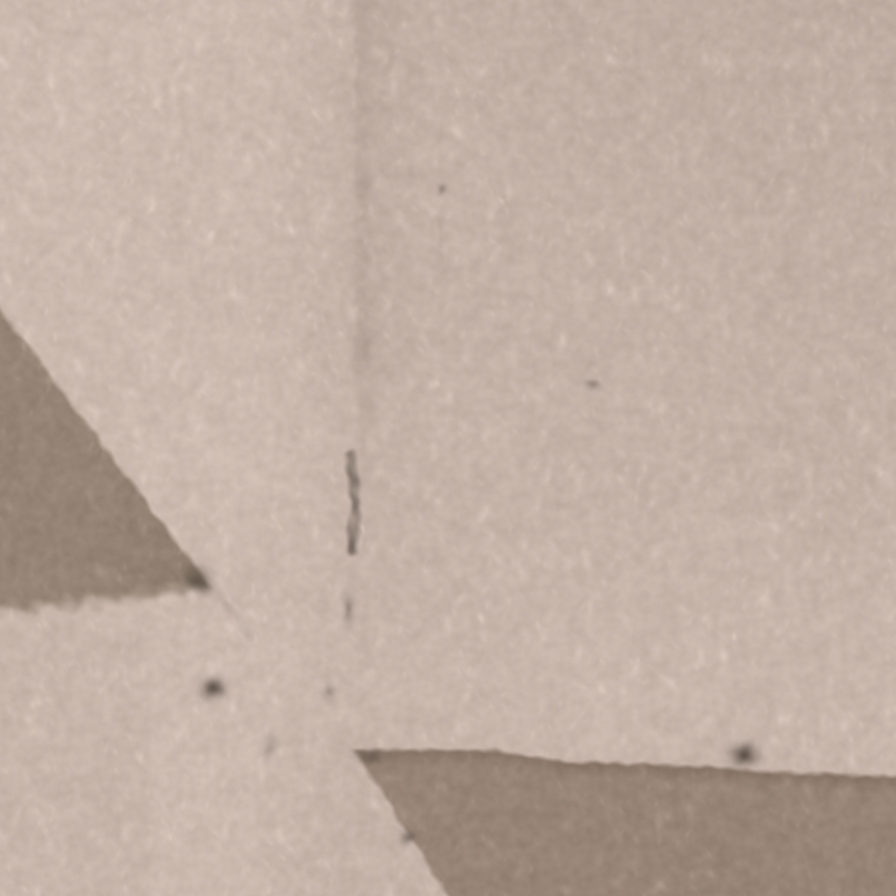
Give the GLSL for this texture, as a WebGL 1 fragment shader.

```glsl
precision highp float;
// Pale mottled plaster with a vertical seam, a crack and two darker wedges.
uniform vec2 u_resolution;

const vec3 PALE = vec3(0.800, 0.730, 0.688);
const vec3 PLASTER = vec3(0.762, 0.692, 0.650);
const vec3 LEFT_WEDGE = vec3(0.585, 0.518, 0.460);
const vec3 RIGHT_WEDGE = vec3(0.590, 0.517, 0.465);
const vec3 SOOT = vec3(0.335, 0.290, 0.255);
const float SEAM_X = 0.396;
const float EDGE_SOFT = 0.004;
const float EDGE_WOBBLE = 0.004;
const float GRAIN = 0.055;
const float FLECK_GAIN = 0.050;

float hash(vec2 p) {
  vec3 q = fract(vec3(p.xyx) * 0.1031);
  q += dot(q, q.yzx + 33.33);
  return fract((q.x + q.y) * q.z);
}

vec2 gradient(vec2 cell) {
  float a = 6.28318 * hash(cell);
  return vec2(cos(a), sin(a));
}

float noise(vec2 p) {
  vec2 i = floor(p), f = fract(p);
  vec2 u = f * f * f * (f * (f * 6.0 - 15.0) + 10.0);
  float a = dot(gradient(i), f);
  float b = dot(gradient(i + vec2(1, 0)), f - vec2(1, 0));
  float c = dot(gradient(i + vec2(0, 1)), f - vec2(0, 1));
  float d = dot(gradient(i + vec2(1, 1)), f - vec2(1, 1));
  return mix(mix(a, b, u.x), mix(c, d, u.x), u.y);
}

float fbm(vec2 p) {
  float sum = 0.0, amp = 0.5;
  for (int i = 0; i < 4; i++) {
    sum += amp * noise(p);
    p = mat2(0.8, 0.6, -0.6, 0.8) * p * 2.0 + 17.3;
    amp *= 0.6;
  }
  return sum;
}

// Signed distance to the line a-b, positive on its left side
float side(vec2 p, vec2 a, vec2 b) {
  vec2 d = normalize(b - a);
  return d.x * (p.y - a.y) - d.y * (p.x - a.x);
}

float segment(vec2 p, vec2 a, vec2 b) {
  vec2 d = b - a;
  return length(p - a - d * clamp(dot(p - a, d) / dot(d, d), 0.0, 1.0));
}

float spot(vec2 p, vec2 centre, vec2 radius) {
  vec2 q = (p - centre) / radius;
  return exp(-dot(q, q));
}

float cover(float d, float soft) { return smoothstep(-soft, soft, d); }

// Small tilted chips scattered over a jittered grid
float flecks(vec2 p, float cells, float density) {
  vec2 g = p * cells, id = floor(g);
  float sum = 0.0;
  for (int y = -1; y <= 1; y++) {
    for (int x = -1; x <= 1; x++) {
      vec2 c = id + vec2(x, y);
      vec2 q = g - c - vec2(hash(c + 3.1), hash(c + 47.7));
      float a = 0.9 + 1.6 * hash(c + 81.3);
      q = vec2(cos(a) * q.x + sin(a) * q.y, cos(a) * q.y - sin(a) * q.x);
      sum += step(hash(c + 19.9), density) * spot(q, vec2(0), vec2(0.30, 0.15));
    }
  }
  return sum;
}

void main() {
  vec2 p = gl_FragCoord.xy / u_resolution;
  vec2 warp = vec2(noise(p * 55.0), noise(p * 55.0 + 31.0));
  vec2 w = p + EDGE_WOBBLE * warp;

  // Broad tones: pale left, shaded upper right, bright lower strip
  float pale = 0.90 - 0.72 * smoothstep(0.27, 0.43, p.x);
  pale += 0.38 * smoothstep(0.48, 0.18, p.y) * smoothstep(0.34, 0.46, p.x);
  pale -= 0.48 * smoothstep(0.185, 0.155, p.x) * smoothstep(0.34, 0.28, p.y);
  pale -= 0.35 * smoothstep(0.27, 0.33, p.x) * smoothstep(0.20, 0.08, p.y);
  pale -= 0.30 * spot(p, vec2(0.32, 0.80), vec2(0.045, 0.07));
  vec3 col = mix(PLASTER, PALE, pale + 0.55 * fbm(p * 7.0));
  col -= 0.022 * smoothstep(0.65, 1.1, p.x * 0.55 + p.y * 0.6);

  // Vertical seam with a faint shaded band beside it
  float upper = smoothstep(0.45, 0.62, p.y);
  float band = cover(w.x - SEAM_X, 0.004) * smoothstep(0.50, 0.41, p.x);
  float groove = spot(w, vec2(SEAM_X + 0.009, p.y), vec2(0.010, 1.0));
  col -= upper * (0.018 * band + (0.030 + 0.035 * noise(vec2(3.0, p.y * 22.0))) * groove);
  col -= 0.022 * upper * spot(w, vec2(0.492, 0.78), vec2(0.004, 0.13));

  // Darker wedges with worn borders
  float left = cover(-side(w, vec2(0.0, 0.655), vec2(0.232, 0.350)), EDGE_SOFT);
  left *= cover(side(w, vec2(0.0, 0.317), vec2(0.232, 0.345)) + 0.008 * warp.y, 0.012);
  float rim = mix(0.163, 0.149, smoothstep(0.53, 0.65, p.x));
  rim -= 0.015 * smoothstep(0.65, 1.0, p.x);
  float right = cover(rim - w.y, EDGE_SOFT);
  right *= cover(side(w, vec2(0.500, 0.0), vec2(0.394, 0.165)) * -1.0, EDGE_SOFT);
  col = mix(col, LEFT_WEDGE - 0.03 * smoothstep(0.10, 0.23, p.x), left);
  col = mix(col, RIGHT_WEDGE, right);
  col -= 0.06 * right * smoothstep(0.022, 0.0, rim - w.y);

  // Grain and pale chips
  col += GRAIN * (fbm(p * 38.0) + 0.5 * noise(p * 95.0));
  float chips = flecks(p, 34.0, 0.24) + 0.7 * flecks(p + 0.37, 62.0, 0.24);
  col += FLECK_GAIN * chips * (0.7 + 0.5 * noise(p * 9.0));

  // Crack, seam remnants and soot marks
  float rough = 0.65 + 0.65 * noise(p * vec2(70.0, 48.0));
  float crack = segment(w, vec2(0.391, 0.49), vec2(0.397, 0.44));
  crack = min(crack, segment(w, vec2(0.397, 0.44), vec2(0.393, 0.385)));
  float soot = rough * 0.75 * smoothstep(0.010, 0.001, crack);
  soot += 0.40 * spot(w, vec2(0.389, 0.322), vec2(0.006, 0.016));
  soot += 0.30 * spot(w, vec2(0.367, 0.228), vec2(0.006, 0.008));
  soot += 0.70 * spot(w, vec2(0.221, 0.353), vec2(0.013, 0.012));
  soot += 0.85 * spot(w, vec2(0.237, 0.232), vec2(0.012, 0.010));
  soot += 0.90 * spot(w, vec2(0.830, 0.158), vec2(0.013, 0.011));
  soot += 0.45 * spot(w, vec2(0.413, 0.156), vec2(0.014, 0.007));
  soot += 0.55 * spot(w, vec2(0.456, 0.065), vec2(0.008, 0.007));
  soot += 0.40 * spot(w, vec2(0.662, 0.570), vec2(0.008, 0.005));
  soot += 0.35 * spot(w, vec2(0.493, 0.788), vec2(0.005, 0.005));
  soot += 0.25 * spot(w, vec2(0.302, 0.167), vec2(0.007, 0.012));
  soot += 0.12 * rough * smoothstep(0.010, 0.0, segment(w, vec2(0.232, 0.35), vec2(0.28, 0.29)));
  col = mix(col, SOOT, clamp(soot, 0.0, 1.0));

  gl_FragColor = vec4(clamp(col, 0.0, 1.0), 1.0);
}
```
